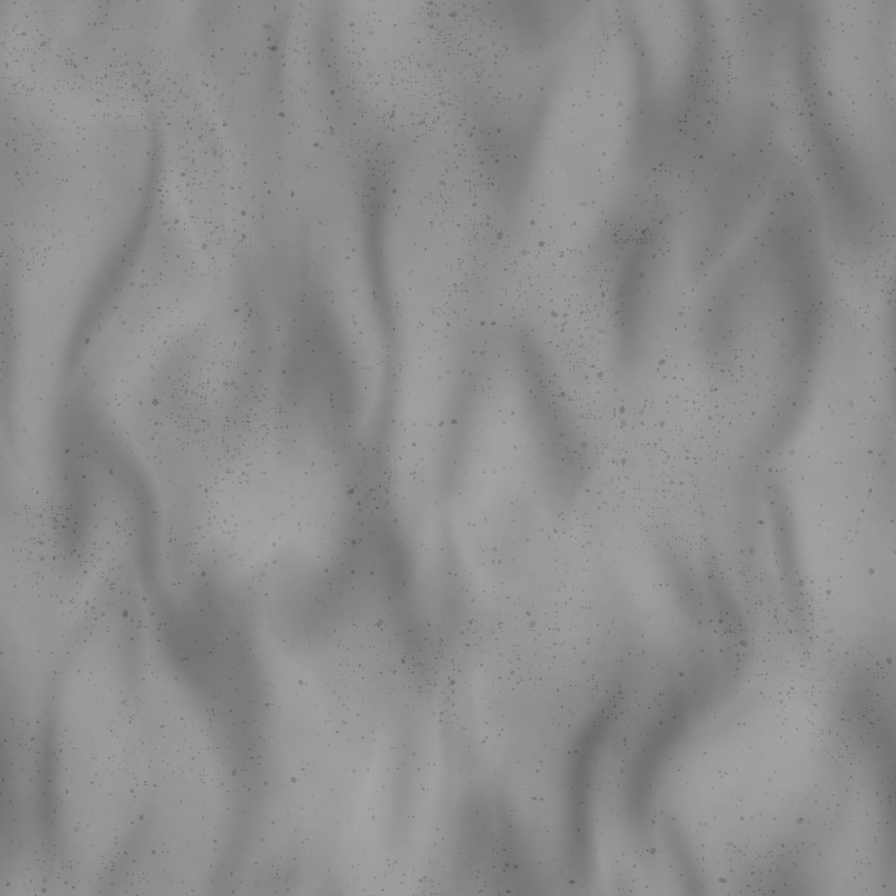
A Shadertoy shader for this texture:

```glsl
// Seamless grey stone with soft upright folds, pale creases and clustered dark specks.
#define BASE_GREY 0.592
#define TROUGH_DEPTH 0.125
#define TROUGH_WIDTH 0.18
#define CREASE_LIGHT 0.045
#define BROAD_SHADE 0.075
#define SPECK_DARK 0.115
#define SPECK_DENSITY 0.11
#define WARP vec2(0.045, 0.035)

float hash(vec2 p) {
    return fract(sin(dot(p, vec2(127.1, 311.7))) * 43758.5453);
}

// Gradient at a lattice point, wrapped to the period.
vec2 gradient(vec2 cell, vec2 period, float seed) {
    float angle = 6.28318 * hash(mod(cell, period) + seed * 17.3);
    return vec2(cos(angle), sin(angle));
}

// Gradient noise with a whole number of cells across the canvas.
float noise(vec2 uv, vec2 period, float seed) {
    vec2 p = uv * period, i = floor(p), f = p - i;
    vec2 u = f * f * f * (f * (f * 6.0 - 15.0) + 10.0);
    vec2 e = vec2(1.0, 0.0);
    float a = dot(gradient(i, period, seed), f);
    float b = dot(gradient(i + e.xy, period, seed), f - e.xy);
    float c = dot(gradient(i + e.yx, period, seed), f - e.yx);
    float d = dot(gradient(i + e.xx, period, seed), f - e.xx);
    return mix(mix(a, b, u.x), mix(c, d, u.x), u.y);
}

// Dark valleys along the zero lines of stretched noise, fading in and out.
float troughs(vec2 uv, vec2 period, float seed) {
    float n = noise(uv, period, seed) / TROUGH_WIDTH;
    float fade = smoothstep(-0.3, 0.35, noise(uv, vec2(6.0, 4.0), seed + 1.0));
    return exp(-n * n) * fade;
}

// Pale folds: firmer on one side, fading slowly on the other.
float creases(vec2 uv, vec2 period, float seed) {
    float n = noise(uv, period, seed);
    float fold = smoothstep(-0.12, 0.05, n) * exp(-max(n, 0.0) * 5.0);
    return fold * smoothstep(0.0, 0.5, noise(uv, vec2(7.0, 4.0), seed + 1.0));
}

// One layer of irregular grains, one candidate per grid cell.
float specks(vec2 uv, float cells, float density, float seed) {
    vec2 p = uv * cells, id = mod(floor(p), cells) + seed * 31.0;
    float size = hash(id + 5.2);
    float radius = mix(0.14, 0.33, size * size);
    vec2 jitter = vec2(hash(id + 1.7), hash(id + 8.3));
    vec2 d = fract(p) - mix(vec2(0.42), vec2(0.58), jitter);
    float phase = 6.28318 * hash(id + 3.9);
    float angle = atan(d.y, d.x);
    float outline = radius * (1.0 + 0.14 * sin(2.0 * angle + phase) + 0.12 * sin(5.0 * angle - phase));
    float soft = 0.05 + 0.7 * cells / iResolution.y;
    float grain = 1.0 - smoothstep(-soft, soft, length(d) - outline);
    return grain * step(hash(id), density) * mix(0.35, 1.0, hash(id + 6.1));
}

void mainImage(out vec4 fragColor, in vec2 fragCoord) {
    vec2 uv = fragCoord / iResolution.xy;

    // Bend the upright folds
    vec2 bend = vec2(noise(uv, vec2(4.0, 5.0), 1.0), noise(uv, vec2(6.0, 3.0), 2.0));
    vec2 warped = uv + WARP * bend;
    warped.x += 0.014 * noise(uv, vec2(8.0, 10.0), 3.0);

    // Soft relief
    float grey = BASE_GREY;
    grey += BROAD_SHADE * noise(warped, vec2(6.0, 3.0), 4.0);
    grey += 0.03 * noise(warped, vec2(15.0, 6.0), 5.0);
    float valley = max(troughs(warped, vec2(8.0, 2.0), 6.0), 0.8 * troughs(warped, vec2(9.0, 3.0), 9.0));
    grey -= TROUGH_DEPTH * valley;
    grey += CREASE_LIGHT * creases(warped, vec2(9.0, 3.0), 12.0);
    grey += CREASE_LIGHT * creases(warped, vec2(12.0, 4.0), 15.0);

    // Faint mottling
    grey += 0.01 * noise(uv, vec2(36.0), 18.0) + 0.008 * noise(uv, vec2(100.0), 19.0);

    // Clustered specks, scattered off their grids
    float cluster = noise(uv, vec2(7.0, 5.0), 20.0) + 0.6 * noise(uv, vec2(16.0), 21.0);
    float density = SPECK_DENSITY * mix(0.3, 2.0, smoothstep(-0.2, 0.6, cluster));
    vec2 scatter = 0.006 * vec2(noise(uv, vec2(28.0), 22.0), noise(uv, vec2(28.0), 23.0));
    float dirt = 0.0;
    for (int layer = 0; layer < 4; layer++) {
        float k = float(layer);
        vec2 shift = vec2(0.377, 0.619) * k;
        dirt = max(dirt, specks(uv + scatter + shift, 90.0 + 44.0 * k, density * (0.3 + 0.25 * k), k + 1.0));
    }
    grey -= SPECK_DARK * dirt;

    fragColor = vec4(vec3(grey), 1.0);
}
```
